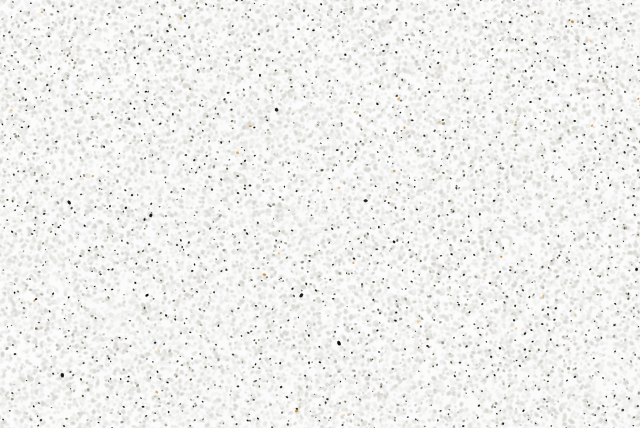
This texture is drawn by a Shadertoy shader. Its source:

```glsl
const float TAU = 6.2831853;
const int SIDES = 6;
const float ELONGATION = 1.3;
const float ROUNDNESS = 0.55;

// Cells per canvas height
const float PALE_CELLS = 78.0;
const float FINE_CELLS = 104.0;
const float GREY_CELLS = 58.0;
const float DARK_CELLS = 55.0;
const float OCHRE_CELLS = 18.0;
const float BLACK_CELLS = 12.0;

// Smallest and largest grain radius, in canvas heights
const vec2 PALE_RADII = vec2(0.0034, 0.0058);
const vec2 FINE_RADII = vec2(0.0024, 0.0042);
const vec2 GREY_RADII = vec2(0.0018, 0.0035);
const vec2 DARK_RADII = vec2(0.0011, 0.0026);
const vec2 OCHRE_RADII = vec2(0.0018, 0.0033);
const vec2 BLACK_RADII = vec2(0.0030, 0.0046);

// Edge blur, in canvas heights
const float PALE_BLUR = 0.0016;
const float CHIP_BLUR = 0.0003;

const vec3 CEMENT = vec3(0.985, 0.986, 0.985);
const vec3 PALE_LIGHT = vec3(0.952, 0.953, 0.948);
const vec3 PALE_DEEP = vec3(0.835, 0.830, 0.808);
const vec3 GREY_LIGHT = vec3(0.83, 0.82, 0.79);
const vec3 GREY_DEEP = vec3(0.58, 0.57, 0.52);
const vec3 BLACK = vec3(0.04, 0.04, 0.03);
const vec3 OLIVE = vec3(0.50, 0.47, 0.37);
const vec3 OCHRE_LIGHT = vec3(0.96, 0.85, 0.64);
const vec3 OCHRE_DEEP = vec3(0.78, 0.52, 0.20);

vec4 hash4(vec2 cell, float seed) {
    vec4 p = fract(vec4(cell.xyx, cell.y + seed) * vec4(0.1031, 0.1030, 0.0973, 0.1099) + seed * 0.137);
    p += dot(p, p.wzxy + 33.33);
    return fract((p.xxyz + p.yzzw) * p.zywx);
}

// Distance to a rounded, irregular chip
float chipDistance(vec2 p, float radius, float spin) {
    float c = cos(spin), s = sin(spin);
    vec2 q = mat2(c, -s, s, c) * p * vec2(1.0 / ELONGATION, 1.0) * 1.12;
    float d = -1.0;
    for (int i = 0; i < SIDES; i++) {
        float k = float(i);
        float a = (k + 0.25 * sin(spin * 7.0 + k * 2.4)) * TAU / float(SIDES);
        float reach = radius * (0.92 + 0.16 * sin(spin * 11.0 + k * 4.1));
        d = max(d, dot(q, vec2(cos(a), sin(a))) - reach);
    }
    return mix(d, length(q) - radius, ROUNDNESS);
}

// Lays one layer of randomly placed chips over the colour
void scatter(inout vec3 color, vec2 uv, float cells, float share, vec2 radii, float blur,
             vec3 usualTone, vec3 rareTone, float bias, float seed) {
    float edge = 0.6 / iResolution.y + blur;
    vec2 home = floor(uv * cells);
    for (int y = -1; y <= 1; y++)
    for (int x = -1; x <= 1; x++) {
        vec2 cell = home + vec2(x, y);
        vec4 place = hash4(cell + 17.0, seed);
        if (place.z > share) continue;
        vec4 look = hash4(cell + 71.0, seed + 5.3);
        float radius = mix(radii.x, radii.y, look.x);
        vec2 center = (cell + place.xy) / cells;
        float d = chipDistance(uv - center, radius, look.y * TAU);
        vec3 tone = mix(usualTone, rareTone, pow(look.z, bias));
        color = mix(color, tone, 1.0 - smoothstep(-edge, edge, d));
    }
}

// Faint broad cloudiness from layered sines
float clouds(vec2 p) {
    float sum = 0.0, weight = 0.5;
    for (int i = 0; i < 4; i++) {
        sum += weight * sin(p.x + 1.7 * sin(p.y)) * sin(p.y + 1.3 * sin(p.x * 0.8));
        p = mat2(1.6, 1.2, -1.2, 1.6) * p + 2.1;
        weight *= 0.6;
    }
    return sum;
}

void mainImage(out vec4 fragColor, in vec2 fragCoord) {
    vec2 uv = fragCoord / iResolution.y;
    vec3 color = CEMENT + 0.004 * clouds(uv * 7.0);

    // Pale aggregate
    scatter(color, uv, FINE_CELLS, 0.60, FINE_RADII, PALE_BLUR, PALE_LIGHT, PALE_DEEP, 2.4, 1.0);
    scatter(color, uv, PALE_CELLS, 0.64, PALE_RADII, PALE_BLUR, PALE_LIGHT, PALE_DEEP, 1.8, 2.0);

    // Grey, dark and coloured chips
    scatter(color, uv, GREY_CELLS, 0.18, GREY_RADII, CHIP_BLUR, GREY_LIGHT, GREY_DEEP, 1.6, 3.0);
    scatter(color, uv, DARK_CELLS, 0.32, DARK_RADII, CHIP_BLUR, BLACK, OLIVE, 1.2, 4.0);
    scatter(color, uv, OCHRE_CELLS, 0.05, OCHRE_RADII, CHIP_BLUR, OCHRE_LIGHT, OCHRE_DEEP, 1.6, 6.0);
    scatter(color, uv, BLACK_CELLS, 0.05, BLACK_RADII, CHIP_BLUR, BLACK, OLIVE, 6.0, 7.0);

    fragColor = vec4(color, 1.0);
}
```
